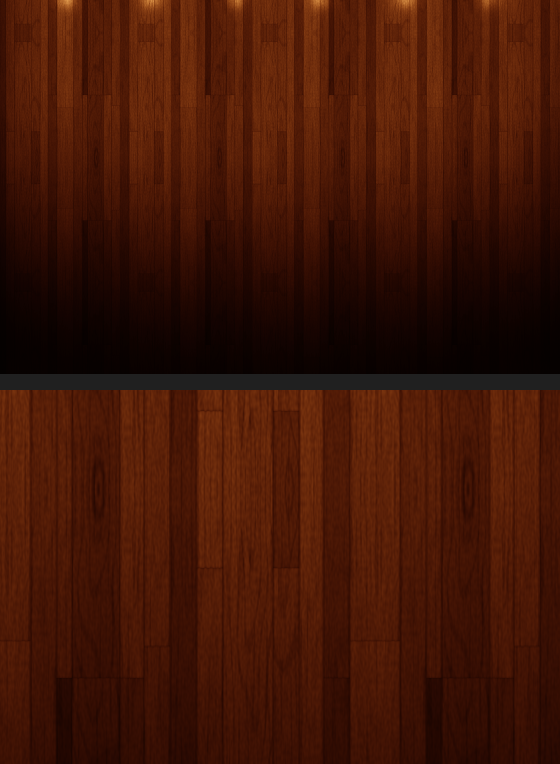
Top, the full canvas; bottom, a detail of the centre.
Reproduce this texture procedurally as a WebGL 2 fragment shader.

```glsl
#version 300 es
precision highp float;
// Dark varnished wood planks in a repeating panel, lit by a row of lamps along the top.
uniform vec2 u_resolution;
out vec4 fragColor;

const int PLANKS = 12;
// Plank widths, in 169ths of a panel
const float plankWidth[PLANKS] = float[](
  12., 23., 12., 11., 12., 23., 12., 7., 22., 11., 12., 12.);
// Tone near the mirror line, height of the butt joint, tone past the joint
const vec3 plankTone[PLANKS] = vec3[](
  vec3(1.08, .07, 1.04), vec3(1.06, .31, .90), vec3(.86, .07, 1.02),
  vec3(1.08, .40, 1.0), vec3(.84, .168, .81), vec3(1.04, .135, 1.10),
  vec3(.92, .40, .92), vec3(.95, .168, .62), vec3(.80, .168, .84),
  vec3(1.02, .168, .84), vec3(.97, .14, .95), vec3(.78, .40, .78));

vec2 hashGradient(vec2 cell) {
  vec3 h = fract(cell.xyx * vec3(.1031, .1030, .0973));
  h += dot(h, h.yzx + 33.33);
  float angle = 6.2832 * fract((h.x + h.y) * h.z);
  return vec2(cos(angle), sin(angle));
}

float gradientNoise(vec2 p) {
  vec2 i = floor(p), f = p - i;
  vec2 w = f * f * f * (f * (f * 6. - 15.) + 10.);
  vec2 e = vec2(0, 1);
  float low = mix(dot(hashGradient(i), f),
                  dot(hashGradient(i + e.yx), f - e.yx), w.x);
  float high = mix(dot(hashGradient(i + e), f - e),
                   dot(hashGradient(i + 1.), f - 1.), w.x);
  return mix(low, high, w.y);
}

// Brightness of the bare wood; x in 169ths of a panel, v in canvas heights
float wood(float x, float v) {
  float left = 0.;
  int id = 0;
  for (int i = 0; i < PLANKS - 1; i++) {
    if (x < left + plankWidth[i]) break;
    left += plankWidth[i];
    id = i + 1;
  }
  float width = plankWidth[id], local = x - left;
  vec3 board = plankTone[id];
  bool far = v > board.y;
  float tone = far ? board.z : board.x;
  vec2 offset = vec2(float(id) * 17. + (far ? 7. : 0.), float(id) * 31.);

  // Fine fibres, long sparse streaks and slow stains
  float fibre = gradientNoise(vec2(x * .9, v * 40.) + offset);
  float pore = gradientNoise(vec2(x * 1.1, v * 190.) + offset);
  float streak = smoothstep(.15, .45, gradientNoise(vec2(x * .7, v * 8.) + offset));
  float stain = gradientNoise(vec2(x * .09, v * 7.) + offset);

  // Arched growth rings; the mirror line closes them into eyes
  float centre = local - width * .55;
  float bend = gradientNoise(vec2(x * .1, v * 9.) + offset);
  float ring = sin(length(vec2(centre, v * 40.)) * 1.8 + bend * 10.);
  float figure = id == 8 || id == 2 || id == 1 ? .13 : .06;
  tone *= 1.03 + .12 * fibre + .17 * pore + .10 * stain
        - .15 * streak - figure * smoothstep(.5, 1., ring);

  // Dark knot across the mirror line
  if (id == 8) {
    float knot = length(vec2(centre / 4.5, v / .042));
    tone *= 1. - .38 * exp(-knot * knot) * (.6 + .4 * cos(knot * 11.));
  }

  // Thin seams between planks and at butt joints
  float seam = min(local, width - local);
  float joint = abs(v - board.y) * 512.;
  return tone * (1. - .22 * (1. - smoothstep(.2, .8, seam)))
              * (1. - .12 * (1. - smoothstep(.2, .8, joint)));
}

float panelWood(vec2 uv) {
  float x = fract((uv.x * 1.5 - .0156) / .33) * 169.;
  float v = abs(fract((1. - uv.y - .4219) / .668 + .5) - .5) * .668;
  return wood(x, v);
}

void main() {
  vec2 uv = gl_FragCoord.xy / u_resolution;

  // Four samples smooth the plank edges
  float tone = 0.;
  for (int i = 0; i < 4; i++) {
    vec2 jitter = vec2(i & 1, i >> 1) * .5 - .25;
    tone += .25 * panelWood((gl_FragCoord.xy + jitter) / u_resolution);
  }

  // Fade towards the floor and the sides
  float depth = 1. - uv.y;
  float side = abs(uv.x * 2. - 1.);
  float light = .03 + .36 * (1. - smoothstep(.27, 1.08, depth + .12 * side * side));
  light *= 1. - .3 * pow(side, 10.);

  // Lamps: a small hot core inside a soft falling halo
  float lamp = (fract((uv.x * 1.5 - .18) / .2266 + .5) - .5) * .2266;
  float core = exp(-lamp * lamp / .0006 - depth * depth / .0005);
  float halo = exp(-lamp * lamp / .003 - depth / .06);
  light *= 1. + .65 * core + .28 * halo;

  // Red-brown varnish that turns golden as it brightens
  float b = light * tone;
  fragColor = vec4(b, b * (.12 + .65 * b), .03 * b + .42 * b * b * b, 1);
}
```
